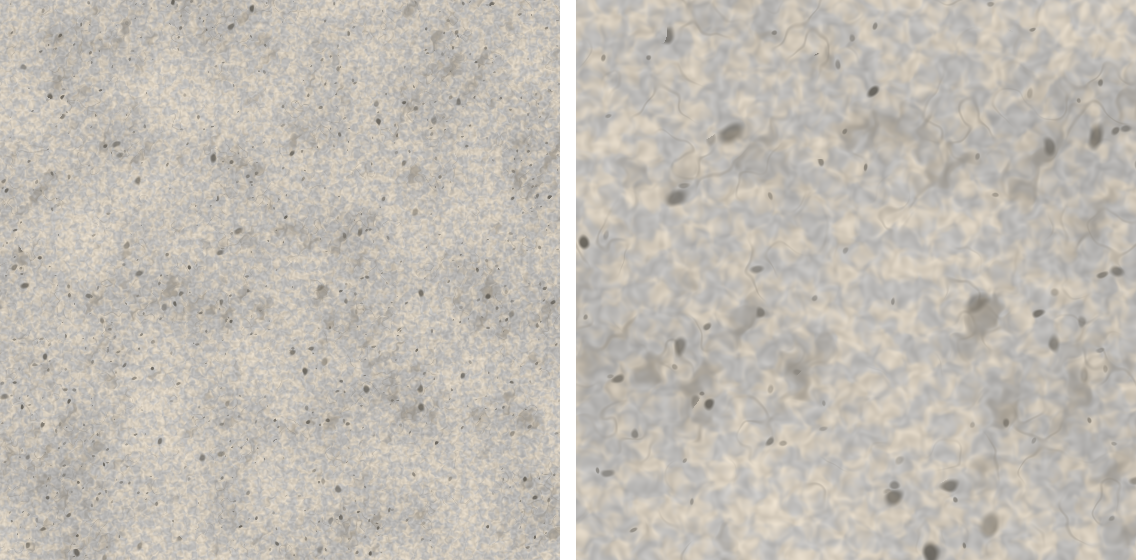
Left: the whole. Right: its middle third, enlarged.
A WebGL 1 fragment shader for this texture:

```glsl
precision highp float;
// Pale weathered stone: mottled grey and cream grains, soft smudges and dark mineral specks.
uniform vec2 u_resolution;

const vec3 GREY  = vec3(0.728, 0.722, 0.714);
const vec3 CREAM = vec3(0.832, 0.793, 0.732);
const vec3 TAUPE = vec3(0.575, 0.550, 0.510);
const vec3 DARK  = vec3(0.345, 0.330, 0.300);

const float GRAIN_SCALE   = 68.0;   // mottles across the canvas
const float GRIT_SCALE    = 185.0;  // finest grain
const float GRIT_CONTRAST = 0.11;
const float CLOUD_SCALE   = 6.0;    // broad shading and speck clusters
const float CLOUD_CONTRAST = 0.07;
const float SMUDGE_AMOUNT = 0.62;
const float VEIN_AMOUNT   = 0.32;
const float SPECK_AMOUNT  = 0.82;
const float LEAN = 1.0;             // direction of smudges, radians

vec2 hash2(vec2 p) {
  vec3 q = fract(p.xyx * vec3(0.1031, 0.1030, 0.0973));
  q += dot(q, q.yzx + 33.33);
  return fract((q.xx + q.yz) * q.zy);
}

vec2 gradient(vec2 cell) {
  float angle = 6.28318 * hash2(cell).x;
  return vec2(cos(angle), sin(angle));
}

float noise(vec2 p) {
  vec2 i = floor(p), f = fract(p);
  vec2 u = f * f * f * (f * (f * 6.0 - 15.0) + 10.0);
  vec2 e = vec2(1.0, 0.0);
  float low  = mix(dot(gradient(i), f), dot(gradient(i + e), f - e), u.x);
  float high = mix(dot(gradient(i + e.yx), f - e.yx), dot(gradient(i + 1.0), f - 1.0), u.x);
  return mix(low, high, u.y);
}

float fbm(vec2 p) {
  float sum = 0.0, amp = 1.0;
  for (int i = 0; i < 3; i++) {
    sum += amp * noise(p);
    p = mat2(1.6, 1.2, -1.2, 1.6) * p + 17.3;
    amp *= 0.5;
  }
  return sum;
}

mat2 rotation(float a) {
  return mat2(cos(a), -sin(a), sin(a), cos(a));
}

// Scattered soft oval specks, one possible per cell; radius is in cell units.
float specks(vec2 p, float density, float radius) {
  vec2 home = floor(p);
  float cover = 0.0;
  for (int y = -1; y <= 1; y++) {
    for (int x = -1; x <= 1; x++) {
      vec2 cell = home + vec2(float(x), float(y));
      vec2 shape = hash2(cell + 71.7);
      vec2 pick = hash2(cell + 153.1);
      vec2 d = rotation(LEAN + 2.0 * (shape.x - 0.5)) * (p - cell - 0.1 - 0.8 * hash2(cell));
      float r = radius * mix(0.55, 1.25, shape.y * shape.y);
      float disc = 1.0 - smoothstep(0.45 * r, 1.2 * r, length(d * vec2(0.75, 1.1)));
      cover = max(cover, disc * step(pick.x, density) * mix(0.45, 1.0, pick.y));
    }
  }
  return cover;
}

void main() {
  vec2 uv = gl_FragCoord.xy / min(u_resolution.x, u_resolution.y);
  vec2 warp = vec2(noise(uv * 90.0 + 5.2), noise(uv * 90.0 + 41.8));
  vec2 p = uv + 0.004 * warp;

  float cloud = fbm(uv * CLOUD_SCALE + 3.7);
  float cluster = smoothstep(-0.35, 0.5, cloud);

  // Grey and cream mottling
  float mottle = fbm(p * GRAIN_SCALE + 11.0) - 0.25 * cloud;
  vec3 color = mix(GREY, CREAM, smoothstep(-0.38, 0.48, mottle));

  // Broad shading and fine grit
  float grit = noise(p * GRIT_SCALE + 60.0) + 0.6 * noise(uv * 110.0 + 23.0);
  color *= 1.0 + GRIT_CONTRAST * grit - CLOUD_CONTRAST * cloud;

  // Leaning smudges, denser inside the clusters
  vec2 along = rotation(LEAN) * (uv + 0.012 * warp);
  float streak = fbm(along * vec2(20.0, 42.0) + 8.0);
  float smudge = smoothstep(0.12, 0.85, streak + 0.35 * (cluster - 0.5));
  color = mix(color, TAUPE, SMUDGE_AMOUNT * smudge);

  // Broken hairline rims between grains
  float rim = 1.0 - smoothstep(0.0, 0.075, abs(noise(p * 48.0 + 90.0)));
  float broken = smoothstep(0.0, 0.45, noise(uv * 24.0 + 31.0) + 0.3 * (cluster - 0.4));
  color = mix(color, TAUPE, VEIN_AMOUNT * rim * broken);

  // Dark mineral specks, large and small
  vec2 ragged = uv + 0.0025 * warp;
  float large = specks(ragged * 30.0, mix(0.07, 0.33, cluster), 0.155);
  float small = specks(ragged * 64.0 + 19.0, mix(0.06, 0.25, cluster), 0.17);
  color = mix(color, DARK, SPECK_AMOUNT * max(large, 0.65 * small));

  gl_FragColor = vec4(color, 1.0);
}
```
